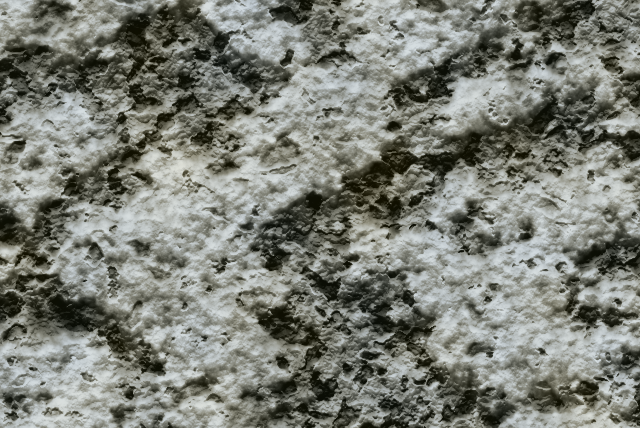
A Shadertoy shader for this texture:

```glsl
float hash(vec2 cell) {
    vec3 q = fract(cell.xyx * 0.1031);
    q += dot(q, q.yzx + 33.33);
    return fract((q.x + q.y) * q.z);
}

float gradientDot(vec2 cell, vec2 offset) {
    float angle = 6.2832 * hash(cell);
    return dot(vec2(cos(angle), sin(angle)), offset);
}

float gradientNoise(vec2 p) {
    vec2 i = floor(p), f = p - i, o = vec2(1, 0);
    vec2 u = f * f * f * (f * (f * 6.0 - 15.0) + 10.0);
    return mix(mix(gradientDot(i, f), gradientDot(i + o, f - o), u.x),
               mix(gradientDot(i + o.yx, f - o.yx), gradientDot(i + 1.0, f - 1.0), u.x), u.y);
}

float fbm(vec2 p, int octaves) {
    float sum = 0.0, amplitude = 1.0;
    for (int i = 0; i < octaves; i++) {
        sum += amplitude * gradientNoise(p);
        p = mat2(1.6, 1.2, -1.2, 1.6) * p + 11.3;
        amplitude *= 0.5;
    }
    return sum;
}

// Rounded lumps parted by sharp creases
float crumbs(vec2 p) {
    float sum = 0.0, amplitude = 1.0;
    for (int i = 0; i < 3; i++) {
        sum += amplitude * (abs(gradientNoise(p)) - 0.18);
        p = mat2(1.6, 1.2, -1.2, 1.6) * p + 5.7;
        amplitude *= 0.6;
    }
    return sum;
}

// Scattered oval hollows, 1 at the bottom and 0 outside
float pits(vec2 p) {
    vec2 base = floor(p);
    float depth = 0.0;
    for (int y = -1; y <= 1; y++)
    for (int x = -1; x <= 1; x++) {
        vec2 cell = base + vec2(x, y);
        vec2 centre = cell + 0.15 + 0.7 * vec2(hash(cell + 3.7), hash(cell + 19.1));
        float radius = mix(0.1, 0.42, hash(cell + 41.3));
        float d = length((p - centre) * vec2(0.85, 1.15)) / radius;
        depth = max(depth, (1.0 - smoothstep(0.45, 1.0, d)) * step(0.5, hash(cell + 67.9)));
    }
    return depth;
}

// x: height, y: crumbly recess, z: hole depth, w: fine grain
vec4 surface(vec2 p) {
    // Ledges climb gently to the right
    vec2 along = mat2(0.97, -0.24, 0.24, 0.97) * p * vec2(1.0, 1.3);
    float lumps = fbm(p * 10.0 + 31.0, 4);
    float broad = fbm(along * 2.7 + 5.2, 5) + 0.12 * lumps;
    float recess = 1.0 - smoothstep(-0.16, 0.06, broad);

    float grain = fbm(p * 32.0, 4);
    float crumb = crumbs(p * 21.0 + 13.0);

    // Round pits with ragged rims, and spongy cavities crowding the recesses
    vec2 ragged = p + 0.045 * vec2(lumps, fbm(p * 11.0 + 53.0, 3)) + 0.006 * grain;
    float pit = max(pits(ragged * 5.5), pits(ragged * 13.0 + 8.0) * (0.6 + 0.4 * recess));
    float sponge = fbm(p * 17.0 + 91.0, 4) + 0.3 * recess - 0.33;
    float hole = max(pit, smoothstep(0.0, 0.25, sponge));

    float height = 0.12 * broad - 0.04 * recess - 0.04 * hole
                 + 0.025 * lumps + 0.012 * grain + crumb * (0.012 + 0.03 * recess);
    return vec4(height, recess, hole, grain + crumb);
}

void mainImage(out vec4 fragColor, in vec2 fragCoord) {
    vec2 p = fragCoord / iResolution.y;
    vec2 toLight = vec2(-0.12, 0.99);
    vec4 rock = surface(p);

    // Slope facing the light
    float slope = (rock.x - surface(p + 0.003 * toLight).x) / 0.003;
    float lit = slope / sqrt(1.0 + slope * slope);

    // Shadows cast by overhanging lips
    float shadow = 0.0;
    for (int i = 1; i <= 4; i++) {
        float reach = 0.0045 * float(i * i);
        float rise = surface(p + reach * toLight).x - rock.x - 0.5 * reach;
        shadow = max(shadow, smoothstep(0.0, 0.03, rise));
    }

    // Brightness: pale worn faces, dark crumbly hollows
    float stain = fbm(p * 4.5 + 71.0, 4);
    float tone = 0.65 + 0.14 * lit - 0.19 * shadow - 0.2 * rock.y - 0.23 * rock.z
               + 0.22 * rock.w + 0.14 * stain;
    tone = 0.05 + 0.81 * smoothstep(-0.15, 1.0, tone);

    // Olive darks turning to cool chalk
    vec3 color = tone + mix(vec3(0.0, 0.005, -0.04), vec3(-0.015, 0.01, 0.01),
                            smoothstep(0.5, 0.8, tone));
    color += vec3(0.03, 0.01, -0.03) * fbm(p * 4.0 + 23.0, 3);
    fragColor = vec4(clamp(color, 0.0, 1.0), 1.0);
}
```
